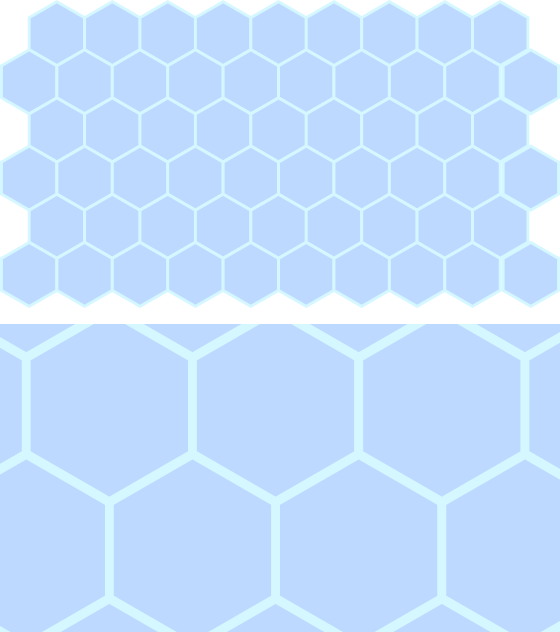
Top: the whole. Bottom: its middle third, enlarged.
Write a Shadertoy shader that draws this pattern.

```glsl
const vec2 CANVAS = vec2(768.0, 423.0);   // design units
const int ROWS = 6;
const float APOTHEM = 38.0;               // half the width of a cell
const float ROW_PITCH = 66.13;
const float LINE_WIDTH = 4.0;
const vec2 FIRST_CENTER = vec2(40.0, 46.2); // leftmost column, top row
const float LAST_CELL_GAP = 4.0;          // extra offset closing each wide row

const vec3 BACKGROUND = vec3(1.0);
const vec3 CELL_COLOR = vec3(0.745, 0.85, 1.0);
const vec3 LINE_COLOR = vec3(0.835, 0.97, 1.0);

// Pointy-top hexagon; offsets keep sharp mitred corners
float hexDistance(vec2 p, float apothem) {
    p = abs(p);
    return max(p.x, dot(p, vec2(0.5, 0.8660254))) - apothem;
}

float coverage(float dist, float pixelSize) {
    return clamp(0.5 - dist / pixelSize, 0.0, 1.0);
}

void mainImage(out vec4 fragColor, in vec2 fragCoord) {
    // Design units with y pointing down
    vec2 p = fragCoord / iResolution.xy * CANVAS;
    p.y = CANVAS.y - p.y;
    float pixelSize = CANVAS.y / iResolution.y;

    vec3 color = BACKGROUND;
    for (int row = 0; row < ROWS; row++) {
        // Rows alternate between nine inset cells and ten full-width cells
        bool wide = row % 2 == 1;
        int columns = wide ? 10 : 9;
        for (int column = 0; column < columns; column++) {
            vec2 center = FIRST_CENTER
                + vec2(2.0 * APOTHEM * float(column), ROW_PITCH * float(row));
            if (!wide) center.x += APOTHEM;
            if (column == 9) center.x += LAST_CELL_GAP;

            // Fill, then centred outline
            float d = hexDistance(p - center, APOTHEM);
            color = mix(color, CELL_COLOR, coverage(d, pixelSize));
            color = mix(color, LINE_COLOR, coverage(abs(d) - 0.5 * LINE_WIDTH, pixelSize));
        }
    }
    fragColor = vec4(color, 1.0);
}
```
